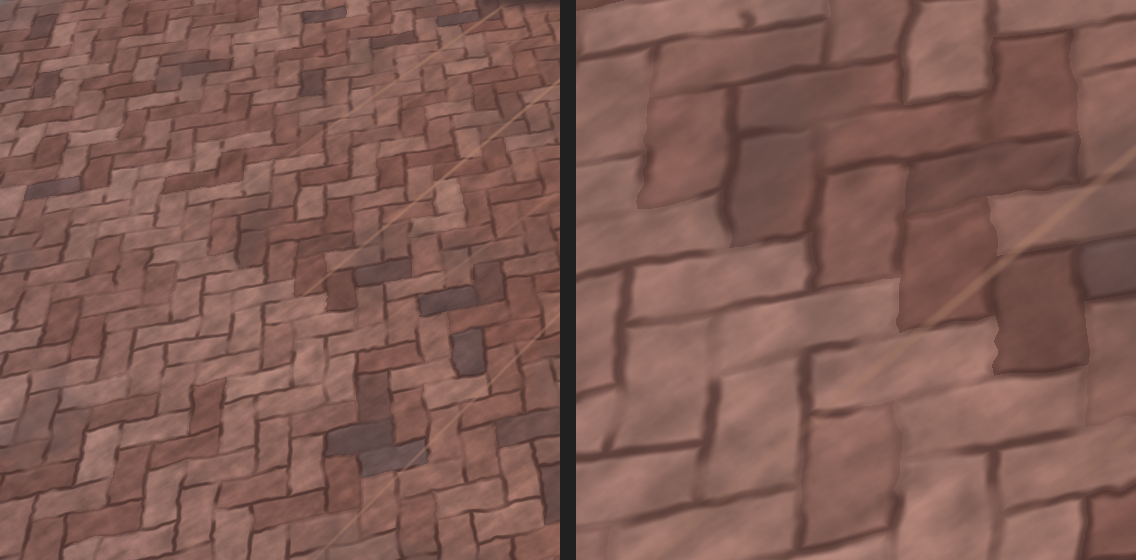
Left: the whole. Right: its middle third, enlarged.
A WebGL 2 fragment shader for this texture:

```glsl
#version 300 es
precision highp float;
// Worn brick paving in a herringbone bond, seen at a slant from above.
// The canvas is projected onto a ground plane, split into 2:1 bricks by a
// diagonal cell count, then tinted, soiled and crossed by faint pale streaks.
uniform vec2 u_resolution;
out vec4 fragColor;

float hash(vec2 p) {
    vec3 q = fract(p.xyx * vec3(0.1031, 0.1030, 0.0973));
    q += dot(q, q.yzx + 33.33);
    return fract((q.x + q.y) * q.z);
}

float noise(vec2 p) {
    vec2 i = floor(p), f = fract(p);
    f = f * f * (3.0 - 2.0 * f);
    return mix(mix(hash(i), hash(i + vec2(1, 0)), f.x),
               mix(hash(i + vec2(0, 1)), hash(i + 1.0), f.x), f.y);
}

float fbm(vec2 p) {
    float sum = 0.0, weight = 0.5;
    for (int i = 0; i < 4; i++) {
        sum += weight * noise(p);
        p = p * 2.03 + 17.1;
        weight *= 0.5;
    }
    return sum;
}

// Perspective ground coordinates, one unit per brick width
vec2 groundPlane(vec2 uv) {
    float depth = 2.34 - uv.y;
    float across = 34.5 * (uv.x - 0.58) / depth;
    return vec2(across, 95.0 / depth - 0.28 * across);
}

// Herringbone bond: xy = lower left cell of the brick, zw = its size
vec4 herringbone(vec2 p) {
    vec2 cell = floor(p);
    float k = mod(cell.x + cell.y, 4.0);
    if (k < 2.0) return vec4(cell - vec2(k, 0), 2, 1);
    return vec4(cell - vec2(0, k - 2.0), 1, 2);
}

void main() {
    vec2 uv = gl_FragCoord.xy / u_resolution;
    vec2 ground = groundPlane(uv);

    // Uneven laying and chipped outlines
    ground += 0.16 * (vec2(noise(ground * 1.3), noise(ground * 1.3 + 40.0)) - 0.5);
    ground += 0.07 * (vec2(noise(ground * 5.0), noise(ground * 5.0 + 70.0)) - 0.5);

    vec4 brick = herringbone(ground);
    vec2 local = ground - brick.xy;
    vec2 id = brick.xy + 150.0;
    float tone = hash(id), kind = hash(id + 91.7);

    // Fired clay, from dark red to pale pink, with some blue-grey bricks
    vec3 color = mix(vec3(0.465, 0.315, 0.285), vec3(0.585, 0.435, 0.400), tone);
    color = mix(color, vec3(0.62, 0.47, 0.43), 0.6 * step(0.9, hash(id + 37.3)));
    vec3 slate = mix(vec3(0.32, 0.26, 0.27), vec3(0.40, 0.27, 0.25), hash(id + 11.9));
    color = mix(color, slate, 0.75 * step(0.945, kind));

    // Slanted grain, broad stains and a redder right side
    vec2 grain = mat2(0.85, -0.53, 0.53, 0.85) * uv;
    color *= 0.84 + 0.36 * fbm(grain * vec2(22, 75));
    color *= 0.90 + 0.22 * fbm(uv * 60.0);
    float stain = smoothstep(0.52, 0.78, fbm(uv * 9.0 + 5.0));
    color = mix(color, vec3(0.39, 0.31, 0.30), 0.5 * stain);
    color *= mix(vec3(0.99, 1.01, 1.02), vec3(1.02, 0.99, 0.96), uv.x);

    // Sand joints, broken and softer toward the far end
    vec2 border = min(local, brick.zw - local);
    float edge = min(border.x, border.y);
    float soft = mix(0.07, 0.14, uv.y);
    float fill = smoothstep(0.25, 0.7, noise(ground * 1.7 + 23.0));
    float joint = 1.0 - smoothstep(0.02, 0.03 + soft, edge);
    color = mix(color, vec3(0.27, 0.17, 0.155), joint * mix(0.18, 0.78, fill) * mix(1.0, 0.65, uv.y));

    // Light catching the upper rims
    float rim = smoothstep(0.25, 0.13, brick.w - local.y) * smoothstep(0.05, 0.13, edge);
    color += 0.035 * rim * noise(ground * 3.0 + 9.0);

    // Thin pale streaks: height at the right side, slope, strength
    vec3 streaks[5] = vec3[5](vec3(1.06, 0.70, 0.50), vec3(0.857, 0.84, 0.55),
        vec3(0.44, 1.0, 0.45), vec3(0.66, 0.75, 0.22), vec3(0.97, 0.56, 0.20));
    for (int i = 0; i < 5; i++) {
        vec3 s = streaks[i];
        float away = abs(uv.y - s.x - s.y * (uv.x - 1.0)) / sqrt(1.0 + s.y * s.y);
        float line = 1.0 - smoothstep(0.0008, 0.0045, away);
        float fade = smoothstep(0.1, 0.85, uv.x + 0.3 * noise(uv * 14.0) - 0.1);
        color = mix(color, vec3(0.68, 0.50, 0.41), line * s.z * fade);
    }

    // Shaded border at the far right and pale kerb at the far left
    float shade = smoothstep(0.975, 1.0, uv.y) * smoothstep(0.82, 0.92, uv.x);
    color = mix(color, vec3(0.24, 0.18, 0.18), 0.8 * shade);
    float kerb = smoothstep(0.98, 1.0, uv.y - 0.5 * uv.x);
    color = mix(color, vec3(0.48, 0.45, 0.45), 0.8 * kerb);

    fragColor = vec4(color, 1.0);
}
```
